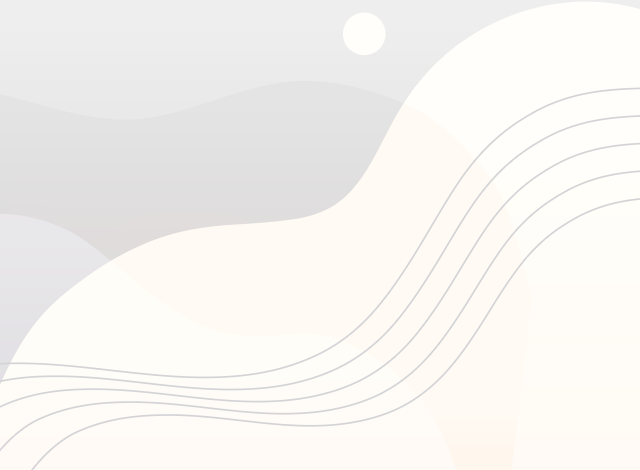
This background is drawn by a Shadertoy shader. Its source:

```glsl
// Knots hold (x, height, slope) in units of the canvas height
const vec3 RIDGE[14] = vec3[](
    vec3(0.0, 0.181, 2.3), vec3(0.071, 0.307, 1.3), vec3(0.177, 0.406, 0.74),
    vec3(0.319, 0.486, 0.4), vec3(0.4965, 0.522, 0.06), vec3(0.621, 0.533, 0.14),
    vec3(0.709, 0.562, 0.6), vec3(0.780, 0.638, 1.58), vec3(0.833, 0.736, 1.87),
    vec3(0.8865, 0.819, 1.27), vec3(0.993, 0.918, 0.66), vec3(1.135, 0.982, 0.26),
    vec3(1.248, 0.9965, 0.0), vec3(1.362, 0.9805, -0.28));

const vec3 BACK_HILL[7] = vec3[](
    vec3(0.0, 0.7996, -0.24), vec3(0.266, 0.7456, 0.0), vec3(0.647, 0.828, 0.0),
    vec3(0.860, 0.780, -0.42), vec3(1.046, 0.619, -1.3), vec3(1.129, 0.379, -4.0),
    vec3(1.144, -0.064, -30.0));

const vec3 FRONT_HILL[10] = vec3[](
    vec3(0.0, 0.545, 0.0), vec3(0.142, 0.511, -0.47), vec3(0.236, 0.445, -0.8),
    vec3(0.319, 0.376, -0.77), vec3(0.461, 0.296, -0.3), vec3(0.665, 0.289, -0.03),
    vec3(0.762, 0.259, -0.5), vec3(0.869, 0.179, -1.0), vec3(0.940, 0.078, -1.9),
    vec3(0.984, -0.046, -3.7));

const vec3 STRAND[10] = vec3[](
    vec3(-0.289, 0.0585, 1.6), vec3(-0.156, 0.1915, 0.45), vec3(0.039, 0.227, 0.0),
    vec3(0.434, 0.197, 0.0), vec3(0.621, 0.2234, 0.33), vec3(0.780, 0.321, 1.02),
    vec3(0.8865, 0.466, 1.63), vec3(0.993, 0.6365, 1.33), vec3(1.135, 0.7606, 0.56),
    vec3(1.362, 0.812, 0.03));

// Offset of each knot from the first strand to the last
const vec2 SPREAD[10] = vec2[](
    vec2(0.321, -0.11), vec2(0.321, -0.11), vec2(0.321, -0.11), vec2(0.227, -0.103),
    vec2(0.19, -0.107), vec2(0.16, -0.122), vec2(0.156, -0.126), vec2(0.11, -0.206),
    vec2(0.089, -0.225), vec2(0.128, -0.2305));

const int STRAND_COUNT = 5;
const vec3 LINE_GREY = vec3(0.83, 0.83, 0.84);
const vec3 SUN_WHITE = vec3(1.0, 0.997, 0.98);

// Cubic Hermite span between two knots
float hermite(float x, vec3 a, vec3 b) {
    float w = b.x - a.x;
    float t = clamp((x - a.x) / w, 0.0, 1.0);
    float s = 1.0 - t;
    return mix(a.y, b.y, t * t * (3.0 - 2.0 * t)) + w * t * s * (a.z * s - b.z * t);
}

// Keeps the span that contains x
void addSpan(inout float h, float x, vec3 a, vec3 b) {
    if (x >= a.x || h < -1.0) h = hermite(x, a, b);
}

float ridgeHeight(float x) {
    float h = -2.0;
    for (int i = 0; i < 13; i++) addSpan(h, x, RIDGE[i], RIDGE[i + 1]);
    return h;
}

float backHeight(float x) {
    float h = -2.0;
    for (int i = 0; i < 6; i++) addSpan(h, x, BACK_HILL[i], BACK_HILL[i + 1]);
    return h;
}

float frontHeight(float x) {
    float h = -2.0;
    for (int i = 0; i < 9; i++) addSpan(h, x, FRONT_HILL[i], FRONT_HILL[i + 1]);
    return h;
}

float strandHeight(float x, float k) {
    float h = -2.0;
    for (int i = 0; i < 9; i++) {
        vec3 a = STRAND[i] + vec3(SPREAD[i] * k, 0.0);
        vec3 b = STRAND[i + 1] + vec3(SPREAD[i + 1] * k, 0.0);
        addSpan(h, x, a, b);
    }
    return h;
}

// Field value as a signed distance in screen samples
float screenDistance(float d) {
    return d / max(length(vec2(dFdx(d), dFdy(d))), 1e-6);
}

float fillMask(float d) {
    return clamp(0.5 - screenDistance(d), 0.0, 1.0);
}

float lineMask(float d, float halfWidth) {
    return clamp(halfWidth + 0.5 - abs(screenDistance(d)), 0.0, 1.0);
}

void mainImage(out vec4 fragColor, in vec2 fragCoord) {
    vec2 p = fragCoord / iResolution.y;

    // Layer masks; the back hill curls inward near its foot
    float curl = 0.15 * max(0.36 - p.y, 0.0);
    float back = fillMask(p.y - backHeight(p.x + curl));
    float front = fillMask(p.y - frontHeight(p.x));
    float ridge = fillMask(p.y - ridgeHeight(p.x));

    // Grey sky, hills and a faint rosy haze
    vec3 sky = mix(vec3(0.918, 0.914, 0.918), vec3(0.935), smoothstep(0.74, 1.0, p.y));
    vec3 backGrey = mix(vec3(0.870, 0.862, 0.866), vec3(0.895), smoothstep(0.45, 0.83, p.y));
    vec3 frontGrey = mix(vec3(0.886, 0.880, 0.895), vec3(0.912, 0.907, 0.914), smoothstep(0.18, 0.55, p.y));
    vec2 haze = (p - vec2(0.40, 0.50)) / vec2(0.28, 0.06);
    backGrey += vec3(0.012, 0.0, -0.004) * exp(-dot(haze, haze));
    vec3 color = mix(mix(sky, backGrey, back), frontGrey, front);

    // Sun disc
    color = mix(color, SUN_WHITE, fillMask(length(p - vec2(0.775, 0.928)) - 0.0452));

    // Cream ridge, tinted by the hills beneath it
    vec3 cream = mix(vec3(1.0, 0.982, 0.960), vec3(1.0, 0.997, 0.980), smoothstep(0.0, 0.75, p.y));
    vec3 warm = mix(vec3(1.0, 0.965, 0.930), vec3(1.0, 0.982, 0.955), smoothstep(0.0, 0.15, p.y));
    vec3 pale = mix(vec3(1.0, 0.980, 0.960), vec3(1.0, 0.992, 0.973), smoothstep(0.0, 0.25, p.y));
    cream = mix(mix(cream, warm, back), pale, front);
    color = mix(color, cream, ridge);

    // Flowing strands
    for (int i = 0; i < STRAND_COUNT; i++) {
        float k = float(i) / float(STRAND_COUNT - 1);
        float d = p.y - strandHeight(p.x, k);
        color = mix(color, LINE_GREY, lineMask(d, 0.0018 * iResolution.y));
    }

    fragColor = vec4(color, 1.0);
}
```
